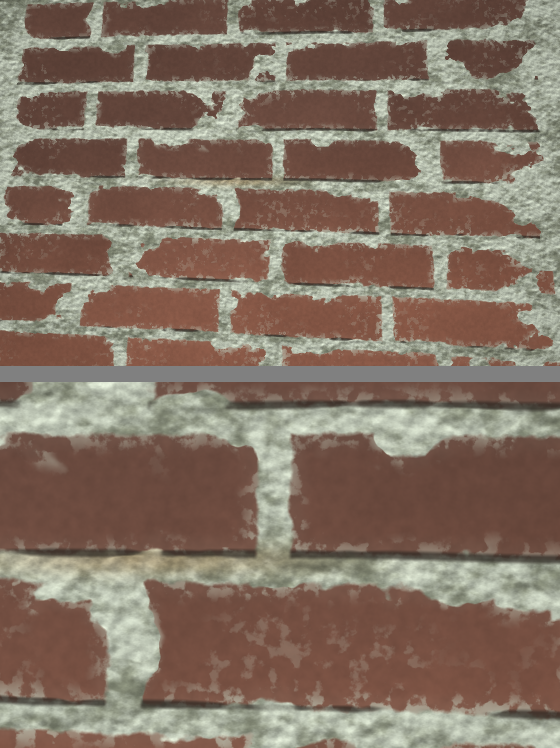
Top, the full canvas; bottom, a detail of the centre.
This texture is drawn by a Shadertoy shader. Its source:

```glsl
const vec3 BRICK_DUSK = vec3(0.380, 0.268, 0.228);
const vec3 BRICK_WARM = vec3(0.515, 0.335, 0.268);
const vec3 MORTAR_DARK = vec3(0.47, 0.49, 0.42);
const vec3 MORTAR_LIGHT = vec3(0.73, 0.76, 0.695);
const vec3 CREVICE = vec3(0.16, 0.14, 0.12);
const vec3 STAIN = vec3(0.64, 0.54, 0.39);

float hash(vec2 p) {
    vec3 q = fract(p.xyx * vec3(0.1031, 0.1030, 0.0973));
    q += dot(q, q.yzx + 33.33);
    return fract((q.x + q.y) * q.z);
}

float noise(vec2 p) {
    vec2 i = floor(p), f = fract(p);
    f = f * f * (3.0 - 2.0 * f);
    return mix(mix(hash(i), hash(i + vec2(1, 0)), f.x),
               mix(hash(i + vec2(0, 1)), hash(i + vec2(1, 1)), f.x), f.y);
}

float fbm(vec2 p) {
    float sum = 0.0, amp = 0.533;
    for (int i = 0; i < 4; i++) {
        sum += amp * noise(p);
        p = mat2(1.6, 1.2, -1.2, 1.6) * p + 17.3;
        amp *= 0.5;
    }
    return sum;
}

float boxDistance(vec2 p, vec2 halfSize) {
    vec2 d = abs(p) - halfSize;
    return length(max(d, 0.0)) + min(max(d.x, d.y), 0.0);
}

// Solves start + step * n + growth * n * n = x for n
float growingIndex(float x, float start, float stepSize, float growth) {
    float root = sqrt(max(stepSize * stepSize + 4.0 * growth * (x - start), 0.0));
    return (root - stepSize) / (2.0 * growth);
}

// Courses fan out to the right and spread downward
vec2 wallPerspective(vec2 p) {
    vec2 q = p;
    q.y -= (p.x - 0.8) * (p.y - 0.315) * 0.09;
    q.x = 0.857 + (p.x - 0.857) * (1.0 - 0.125 * (p.y - 0.44));
    return q;
}

// Thickness of mortar smeared inward over a brick face
float smearDepth(vec2 p, vec2 uv, vec2 id) {
    float patches = fbm(p * vec2(15.0, 19.0) + id * 3.7);
    float side = hash(id + 4.0) < 0.5 ? -1.0 : 1.0;
    float end = hash(id + 9.0);
    float endSmear = end * end * end * smoothstep(0.4, 1.0, uv.x * side);
    float border = smoothstep(1.32, 1.5, p.x)
                 + 0.5 * smoothstep(0.12, 0.0, p.x) * smoothstep(0.8, 0.4, p.y);
    float topEdge = 0.4 + 0.6 * smoothstep(0.6, -0.6, uv.y);
    return 0.020 * topEdge * smoothstep(0.54, 0.75, patches)
         + (0.09 * endSmear + 0.05 * border) * smoothstep(0.36, 0.66, patches)
         + 0.008 * (fbm(p * 80.0) - 0.50);
}

vec3 mortarColor(vec2 p) {
    vec2 grain = p * vec2(85.0, 120.0);
    float relief = fbm(grain) - fbm(grain + vec2(0.25, 0.6));
    float tone = 0.5 * fbm(p * vec2(11.0, 24.0) + 8.0) + 0.5 * fbm(p * vec2(70.0, 100.0));
    vec3 color = mix(MORTAR_DARK, MORTAR_LIGHT, smoothstep(0.27, 0.61, tone));
    vec2 s = (p - vec2(0.64, 0.495)) / vec2(0.15, 0.014);
    color = mix(color, STAIN, 0.55 * exp(-dot(s, s)));
    return color * (1.0 + 0.48 * relief);
}

vec3 brickColor(vec2 p, vec2 id, float depth) {
    float warmth = smoothstep(0.25, 0.95, p.y + 0.12 * (p.x - 0.75));
    vec3 color = mix(BRICK_DUSK, BRICK_WARM, warmth);
    color *= 0.95 + 0.10 * hash(id + 21.0);
    color *= 0.89 + 0.12 * fbm(p * 9.0) + 0.12 * fbm(p * 130.0);
    // Fine lime dust, thickest beside the joints
    float edge = smoothstep(0.022, 0.0, depth);
    float specks = smoothstep(0.56, 0.74, fbm(p * 95.0 + 3.0) + 0.10 * edge);
    float dusty = smoothstep(0.46, 0.68, fbm(p * 8.0 + 5.0));
    return mix(color, MORTAR_LIGHT, specks * (0.22 * dusty + 0.38 * edge) + 0.06 * edge);
}

void mainImage(out vec4 fragColor, in vec2 fragCoord) {
    vec2 p = fragCoord / iResolution.y;
    p.y = 1.0 - p.y;
    float soft = max(0.0025, 1.0 / iResolution.y);

    vec2 q = wallPerspective(p);
    q += 0.005 * (vec2(noise(p * 7.0), noise(p * 7.0 + 40.0)) - 0.5);

    // Running bond with a third-brick offset
    float r = growingIndex(q.y, 0.040, 0.1275, 0.0015);
    float row = floor(r + 0.5);
    float k = growingIndex(q.x, 0.237, 0.3735, 0.0154);
    float c = k - 0.33 * mod(row, 2.0) - 0.03 * (hash(vec2(row, 3.0)) - 0.5);
    vec2 id = vec2(floor(c), row);
    vec2 cell = vec2(0.3735 + 0.0308 * k, 0.1275 + 0.003 * r);
    vec2 local = vec2(fract(c) - 0.5, r - row) * cell;
    vec2 halfSize = 0.5 * (cell - vec2(0.031, 0.027));

    // Brick faces, ragged under the mortar and ending at the wall's sides
    float d = boxDistance(local, halfSize);
    d = max(d, max(q.x - 1.487, 0.075 - 0.12 * p.y - p.x));
    float smear = smearDepth(p, local / halfSize, id);
    float depth = -d - smear;
    float face = smoothstep(-soft, soft, depth);
    vec3 color = mix(mortarColor(p), brickColor(p, id, depth), face);

    // Broken shadow tucked under each brick
    float width = 0.0035 * smoothstep(0.38, 0.65, fbm(p * vec2(12.0, 30.0) + 2.0));
    float line = smoothstep(width + soft, width * 0.4, abs(local.y - halfSize.y));
    line *= smoothstep(soft, -soft, abs(local.x) - halfSize.x);
    line *= smoothstep(0.010, 0.001, smear) * smoothstep(0.0, 0.002, width);
    line *= step(q.x, 1.487) * step(0.075 - 0.12 * p.y, p.x);
    color = mix(color, CREVICE, 0.7 * line);

    // Light falls off toward the corners
    vec2 away = (p - vec2(0.72, 0.55)) * vec2(0.8, 1.0);
    color *= 1.04 - 0.22 * dot(away, away);
    fragColor = vec4(clamp(color, 0.0, 1.0), 1.0);
}
```
